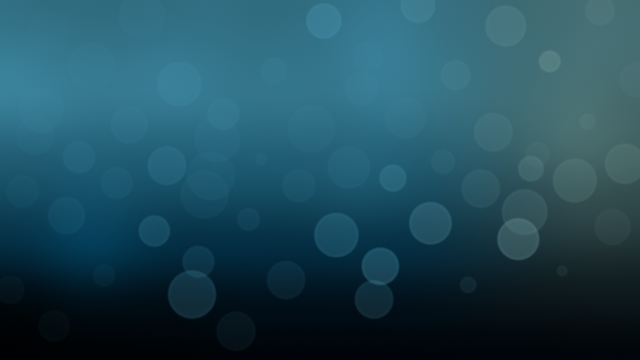
Give the GLSL for this background, as a Shadertoy shader.

```glsl
// Soft bokeh discs drifting over a teal haze that sinks into near-black water.

vec2 hash2(vec2 p) {
    p = vec2(dot(p, vec2(127.1, 311.7)), dot(p, vec2(269.5, 183.3)));
    return fract(sin(p) * 43758.5);
}

// Gradient noise, roughly -0.7 to 0.7
float gradientNoise(vec2 p) {
    vec2 cell = floor(p), f = fract(p);
    vec2 u = f * f * f * (f * (f * 6.0 - 15.0) + 10.0);
    vec2 e = vec2(0.0, 1.0);
    float a = dot(hash2(cell) * 2.0 - 1.0, f);
    float b = dot(hash2(cell + e.yx) * 2.0 - 1.0, f - e.yx);
    float c = dot(hash2(cell + e.xy) * 2.0 - 1.0, f - e.xy);
    float d = dot(hash2(cell + e.yy) * 2.0 - 1.0, f - e.yy);
    return mix(mix(a, b, u.x), mix(c, d, u.x), u.y);
}

float glow(vec2 p, vec2 center, float radius) {
    vec2 d = (p - center) / radius;
    return exp(-dot(d, d));
}

// Vertical ramps: blue water on the left, grey-green light on the right
vec3 blueRamp(float y) {
    vec3 c = mix(vec3(0.0, 0.015, 0.03), vec3(0.005, 0.06, 0.10), smoothstep(0.0, 0.18, y));
    c = mix(c, vec3(0.01, 0.17, 0.25), smoothstep(0.14, 0.32, y));
    c = mix(c, vec3(0.10, 0.33, 0.42), smoothstep(0.28, 0.55, y));
    c = mix(c, vec3(0.20, 0.455, 0.54), smoothstep(0.48, 0.76, y));
    return mix(c, vec3(0.19, 0.43, 0.51), smoothstep(0.75, 1.0, y));
}

vec3 greyRamp(float y) {
    vec3 c = mix(vec3(0.0, 0.02, 0.035), vec3(0.07, 0.12, 0.13), smoothstep(0.0, 0.26, y));
    c = mix(c, vec3(0.17, 0.26, 0.27), smoothstep(0.2, 0.42, y));
    c = mix(c, vec3(0.26, 0.39, 0.40), smoothstep(0.36, 0.65, y));
    return mix(c, vec3(0.27, 0.43, 0.45), smoothstep(0.6, 0.9, y));
}

vec3 background(vec2 p, float x) {
    vec3 c = mix(blueRamp(p.y), greyRamp(p.y), smoothstep(0.58, 0.95, x));
    // Deep shadow in the lower left corner
    c *= 1.0 - 0.7 * smoothstep(0.45, 0.0, x) * smoothstep(0.36, 0.08, p.y);
    // Wide blurred lights
    c += vec3(0.03, 0.06, 0.07) * glow(p, vec2(0.03, 0.75), 0.16);
    c += vec3(0.02, 0.04, 0.05) * glow(p, vec2(0.42, 0.78), 0.14);
    c += vec3(0.02, 0.04, 0.05) * glow(p, vec2(1.06, 0.88), 0.18);
    c += vec3(0.03, 0.04, 0.03) * glow(p, vec2(1.60, 0.62), 0.16);
    c += vec3(0.02, 0.03, 0.03) * glow(p, vec2(0.98, 0.48), 0.16);
    c += vec3(0.0, 0.07, 0.10) * glow(p, vec2(0.25, 0.30), 0.15);
    // Faint uneven haze
    return c * (1.0 + 0.07 * gradientNoise(p * vec2(4.0, 2.5)));
}

void mainImage(out vec4 fragColor, in vec2 fragCoord) {
    vec2 p = fragCoord / iResolution.y;
    float aspect = iResolution.x / iResolution.y;
    float x = p.x / aspect;
    vec3 color = background(p, x);

    // Translucent discs, densest around the middle height
    float edge = max(0.004, 1.0 / iResolution.y);
    for (int i = 0; i < 58; i++) {
        float id = float(i);
        vec2 spread = fract(vec2(0.31, 0.17) + id * vec2(0.7549, 0.5698));
        vec2 rnd = hash2(vec2(id, 4.0));
        float s = spread.y * 2.0 - 1.0;
        vec2 center = vec2(spread.x * aspect, 0.53 + 0.46 * s * pow(abs(s), 0.4));
        float radius = mix(0.012, 0.068, sqrt(rnd.x));
        float d = length(p - center) - radius;
        float disc = smoothstep(edge, -edge, d);
        float rim = smoothstep(0.008, 0.0, abs(d + 0.004));

        vec3 tint = mix(vec3(0.27, 0.57, 0.67), vec3(0.47, 0.60, 0.58),
                        smoothstep(0.5, 0.95, spread.x));
        float alpha = mix(0.08, 0.42, rnd.y * rnd.y);
        alpha *= mix(0.5, 1.0, smoothstep(0.05, 0.4, spread.x));
        color = mix(color, tint, alpha * disc * (0.92 + 0.15 * rim));
    }

    // Fine dither against banding
    color += (hash2(fragCoord).x - 0.5) / 255.0;
    fragColor = vec4(clamp(color, 0.0, 1.0), 1.0);
}
```
